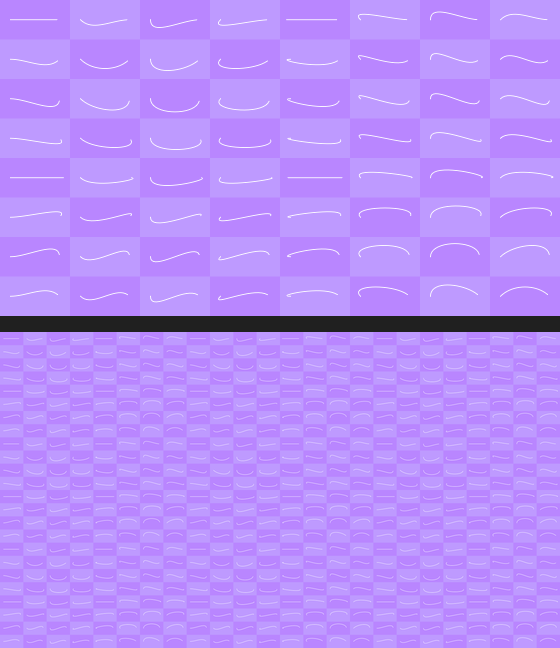
Top: one tile. Bottom: repeated 3 by 3.
Write a Shadertoy shader that draws this pattern.

```glsl
#define COUNT 8.0           // cells across and down, even so the checker wraps
#define STEPS 20            // curve samples; the last one is left open
#define HALF_SPAN 0.35      // end points from the cell centre, in cell widths
#define HANDLE 0.25         // length of the control handles, in cell widths
#define LINE_WIDTH 0.012    // in cell widths
#define DARK vec3(0.727, 0.527, 1.0)
#define LIGHT vec3(0.747, 0.602, 1.0)
#define INK vec3(1.0)

const float TAU = 6.2831853;

float segmentDistance(vec2 p, vec2 a, vec2 b) {
    vec2 pa = p - a, ba = b - a;
    float h = clamp(dot(pa, ba) / max(dot(ba, ba), 1e-8), 0.0, 1.0);
    return length(pa - ba * h);
}

vec2 bezier(vec2 a, vec2 b, vec2 c, vec2 d, float t) {
    float s = 1.0 - t;
    return s * s * s * a + 3.0 * s * s * t * b + 3.0 * s * t * t * c + t * t * t * d;
}

float curveDistance(vec2 p, vec2 a, vec2 b, vec2 c, vec2 d) {
    float nearest = 1e3;
    vec2 previous = a;
    for (int i = 1; i < STEPS; i++) {
        vec2 next = bezier(a, b, c, d, float(i) / float(STEPS));
        nearest = min(nearest, segmentDistance(p, previous, next));
        previous = next;
    }
    return nearest;
}

// 1 on even cells, 0 on odd ones, softened within half a pixel of each border
float checker(vec2 cell, vec2 local, vec2 pixel) {
    vec2 inside = clamp(2.0 * (0.5 - abs(local - 0.5)) / pixel, 0.0, 1.0);
    float parity = 1.0 - 2.0 * mod(cell.x + cell.y, 2.0);
    return 0.5 + 0.5 * parity * inside.x * inside.y;
}

void mainImage(out vec4 fragColor, in vec2 fragCoord) {
    vec2 grid = fragCoord / iResolution.xy * COUNT;
    vec2 cell = floor(grid), local = fract(grid);
    vec2 pixel = COUNT / iResolution.xy;
    float row = COUNT - 1.0 - cell.y;
    vec3 color = mix(LIGHT, DARK, checker(vec2(cell.x, row), local, pixel));

    // Columns turn the left handle, rows turn the right one
    float leftAngle = -TAU * cell.x / COUNT;
    float rightAngle = TAU * (0.5 + row / COUNT);
    vec2 start = vec2(-HALF_SPAN, 0.0), end = vec2(HALF_SPAN, 0.0);
    vec2 leftHandle = start + HANDLE * vec2(cos(leftAngle), sin(leftAngle));
    vec2 rightHandle = end + HANDLE * vec2(cos(rightAngle), sin(rightAngle));

    // Thin stroke, measured in cell widths
    vec2 p = (local - 0.5) * vec2(1.0, iResolution.y / iResolution.x);
    float d = curveDistance(p, start, leftHandle, rightHandle, end);
    float stroke = clamp(0.5 + (0.5 * LINE_WIDTH - d) / pixel.x, 0.0, 1.0);
    fragColor = vec4(mix(color, INK, stroke), 1.0);
}
```
